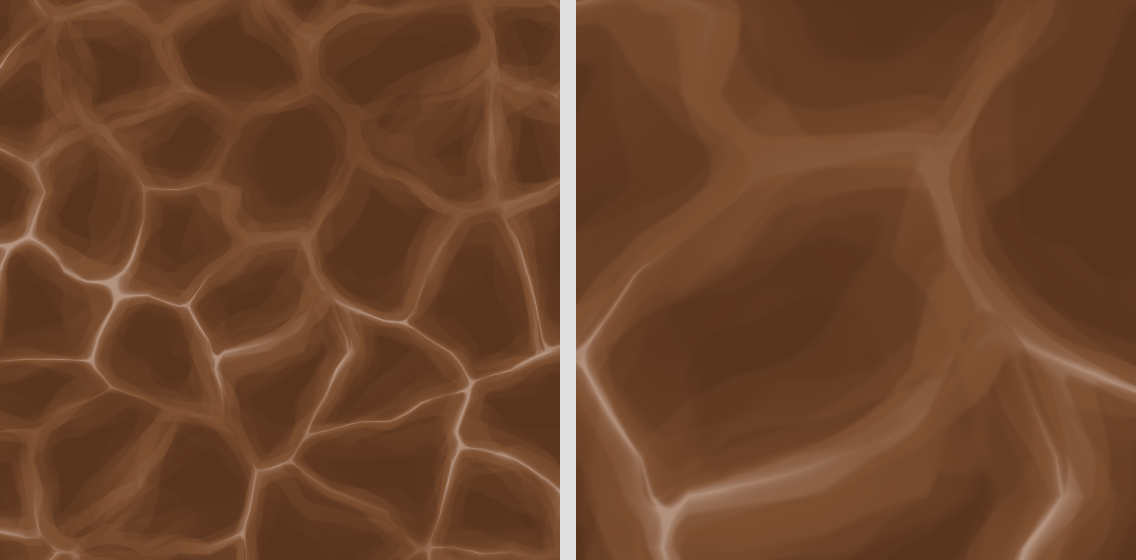
Left: the whole. Right: its middle third, enlarged.
Give the GLSL for this texture, as a WebGL 2 fragment shader.

```glsl
#version 300 es
precision highp float;

uniform vec2 u_resolution;
out vec4 fragColor;

vec2 hash2(vec2 p) {
    return fract(sin(vec2(dot(p, vec2(127.1, 311.7)), dot(p, vec2(269.5, 183.3)))) * 43758.5453);
}

// Bilinear value noise: its creases give the light its angular facets
vec2 facetNoise(vec2 p) {
    vec2 cell = floor(p);
    vec2 f = p - cell;
    return mix(mix(hash2(cell), hash2(cell + vec2(1.0, 0.0)), f.x),
               mix(hash2(cell + vec2(0.0, 1.0)), hash2(cell + vec2(1.0)), f.x), f.y);
}

// Cell centre, moved a little from layer to layer
vec2 site(vec2 cell, float layer, float spread) {
    vec2 drift = hash2(cell + 17.3 * layer + 5.0) - 0.5;
    return cell + 0.07 + 0.86 * hash2(cell) + spread * drift;
}

// Distance to the cell borders, blended so that junctions flare out
float borderDistance(vec2 p, float layer, float spread) {
    vec2 home = floor(p);
    vec2 nearestCell = home;
    vec2 toNearest = vec2(8.0);
    for (int y = -1; y <= 1; y++) {
        for (int x = -1; x <= 1; x++) {
            vec2 cell = home + vec2(x, y);
            vec2 toSite = site(cell, layer, spread) - p;
            if (dot(toSite, toSite) < dot(toNearest, toNearest)) {
                toNearest = toSite;
                nearestCell = cell;
            }
        }
    }
    float total = 0.0;
    for (int y = -2; y <= 2; y++) {
        for (int x = -2; x <= 2; x++) {
            if (x == 0 && y == 0) continue;
            vec2 toSite = site(nearestCell + vec2(x, y), layer, spread) - p;
            vec2 across = normalize(toSite - toNearest);
            total += exp(-dot(0.5 * (toSite + toNearest), across) / 0.022);
        }
    }
    return -0.022 * log(total + 1e-12);
}

void main() {
    vec2 p = gl_FragCoord.xy / u_resolution.y * 5.0 + vec2(23.0, 11.0);
    p += 0.35 * (facetNoise(p * 1.4) - 0.5) + 0.1 * (facetNoise(p * 3.7) - 0.5);

    // Overlapping translucent bands with crisp edges, from narrow and strong to wide and faint
    float light = 0.0;
    for (int i = 1; i <= 10; i++) {
        float layer = float(i);
        float t = layer / 10.0;
        float spread = mix(0.08, 0.5, t);
        vec2 bent = p + (0.08 + 0.32 * t) * (facetNoise(p * 2.3 + 5.3 * layer) - 0.5);
        float d = borderDistance(bent, layer, spread);
        vec2 patches = facetNoise(p * 1.7 + 3.7 * layer);
        float width = mix(0.025, 0.2, t) * (0.4 + 1.2 * patches.y);
        float strength = smoothstep(0.3, 0.7, patches.x) * mix(0.15, 0.045, t);
        light += (0.008 + strength) * (1.0 - smoothstep(0.85 * width - 0.006, width + 0.002, d));
    }

    // Thin focused lines that fade in and out along the borders
    float lineDistance = max(borderDistance(p, 0.0, 0.06), 0.0);
    float focus = smoothstep(0.3, 0.7, facetNoise(p * 1.1 + 41.0).y);
    light += focus * (0.5 * exp(-lineDistance / 0.014) + 0.12 * exp(-lineDistance / 0.06));

    // Dark brown through copper to pale highlights
    vec3 color = mix(vec3(0.35, 0.205, 0.115), vec3(0.49, 0.31, 0.19), min(light / 0.42, 1.0));
    color = mix(color, vec3(0.70, 0.57, 0.49), smoothstep(0.4, 1.15, light));
    fragColor = vec4(color, 1.0);
}
```
